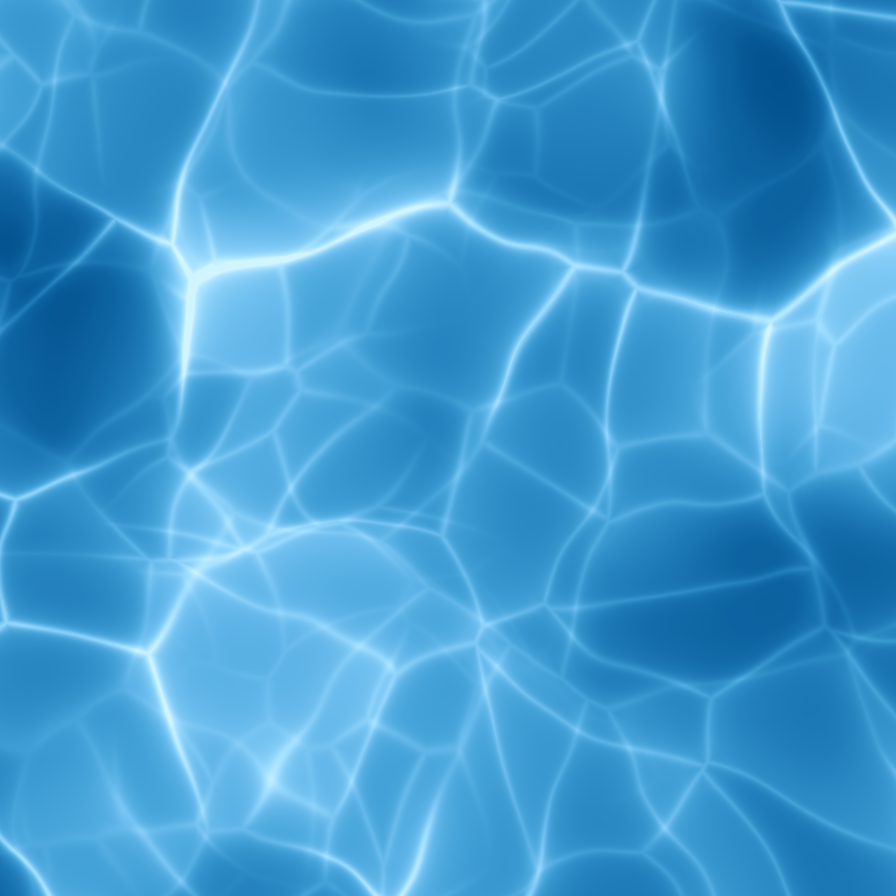
Give the GLSL for this texture, as a three.js fragment shader.

```glsl
varying vec2 vUv;

vec2 hash2(vec2 p) {
  vec3 q = fract(vec3(p.xyx) * vec3(0.1031, 0.1030, 0.0973));
  q += dot(q, q.yzx + 33.33);
  return fract((q.xx + q.yz) * q.zy);
}

float noise(vec2 p) {
  vec2 cell = floor(p), f = fract(p);
  f = f * f * f * (f * (f * 6.0 - 15.0) + 10.0);
  float low = mix(hash2(cell).x, hash2(cell + vec2(1.0, 0.0)).x, f.x);
  float high = mix(hash2(cell + vec2(0.0, 1.0)).x, hash2(cell + 1.0).x, f.x);
  return mix(low, high, f.y);
}

vec2 warp(vec2 p) {
  return vec2(noise(p), noise(p + 37.0)) - 0.5;
}

// Returns distance to the nearest cell wall, soft wall glow, blended cell tone
vec3 waterCells(vec2 p) {
  vec2 base = floor(p), f = fract(p), nearest = vec2(0.0), home = vec2(0.0);
  float best = 9.0, tone = 0.0, total = 0.0;
  for (int y = -1; y <= 1; y++)
    for (int x = -1; x <= 1; x++) {
      vec2 g = vec2(float(x), float(y));
      vec2 r = g + hash2(base + g) - f;
      float d = dot(r, r), weight = exp(-10.0 * d);
      tone += weight * hash2(base + g + 71.0).y;
      total += weight;
      if (d < best) { best = d; nearest = r; home = g; }
    }
  float wall = 9.0, glow = 0.0;
  for (int y = -2; y <= 2; y++)
    for (int x = -2; x <= 2; x++) {
      vec2 g = home + vec2(float(x), float(y));
      vec2 r = g + hash2(base + g) - f, across = r - nearest;
      if (dot(across, across) > 0.0001) {
        float d = dot(0.5 * (nearest + r), normalize(across));
        wall = min(wall, d);
        glow += exp(-10.0 * d);
      }
    }
  return vec3(wall, min(glow, 1.6), tone / total);
}

// Bright filament with a rounded core and a faint halo
float filament(float d, float width) {
  float x = d / width;
  return 1.0 / (1.0 + x * x);
}

vec3 waterColor(float g) {
  vec3 c = mix(vec3(0.01, 0.32, 0.56), vec3(0.05, 0.39, 0.63), smoothstep(0.30, 0.39, g));
  c = mix(c, vec3(0.11, 0.47, 0.71), clamp((g - 0.39) / 0.08, 0.0, 1.0));
  c = mix(c, vec3(0.17, 0.54, 0.77), clamp((g - 0.47) / 0.07, 0.0, 1.0));
  c = mix(c, vec3(0.27, 0.64, 0.85), clamp((g - 0.54) / 0.10, 0.0, 1.0));
  c = mix(c, vec3(0.42, 0.74, 0.93), clamp((g - 0.64) / 0.10, 0.0, 1.0));
  c = mix(c, vec3(0.61, 0.86, 1.00), clamp((g - 0.74) / 0.12, 0.0, 1.0));
  return mix(c, vec3(0.82, 0.96, 1.00), clamp((g - 0.86) / 0.14, 0.0, 1.0));
}

void main() {
  // Bend the cell walls into gentle waves
  vec2 p = vUv + 0.09 * warp(vUv * 4.0 + 5.0) + 0.025 * warp(vUv * 11.0);
  vec3 large = waterCells(p * 4.2 + 3.0);
  vec3 medium = waterCells((p + 0.05 * warp(vUv * 5.0 + 80.0)) * 5.6 + 21.0);
  vec3 fine = waterCells(p * 10.0 + 47.0);

  // Broad light and shade below the surface
  float cloud = 0.7 * noise(p * 3.2 + 13.0) + 0.3 * noise(p * 7.0 + 29.0);
  float focus = smoothstep(0.25, 0.8, noise(vUv * 4.5 + 61.0));
  float cluster = smoothstep(0.5, 0.8, cloud);
  float light = 0.485 + 0.40 * (cloud - 0.5);
  light += 0.20 * (large.z - 0.5) + 0.15 * (medium.z - 0.5);
  light += 0.07 * large.y * (0.4 + focus) + 0.035 * medium.y;

  // Focused filaments fade in and out along their length
  light += mix(0.05, 0.22, focus) * filament(large.x, 0.019);
  light += mix(0.10, 0.02, focus) * filament(medium.x, 0.024);
  light += cluster * (0.09 * filament(fine.x, 0.045) + 0.08 * (fine.z - 0.5));

  gl_FragColor = vec4(waterColor(light), 1.0);
}
```
